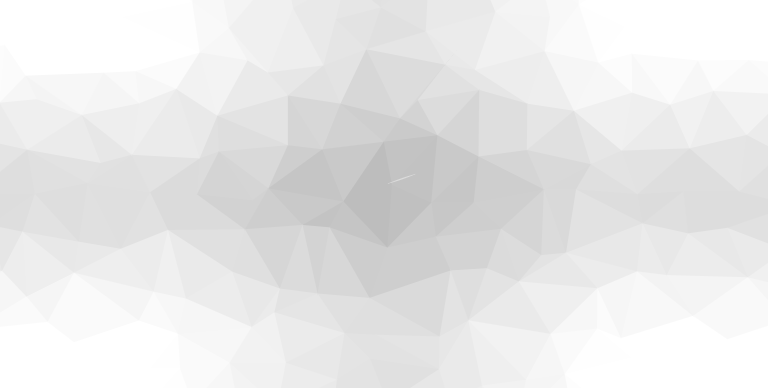
Write a WebGL 1 fragment shader that draws this background.

```glsl
precision highp float;

uniform vec2 u_resolution;

// Lengths are in canvas heights, measured from the canvas centre.
const vec2 CELL_SIZE = vec2(0.128, 0.115);
const float VERTEX_JITTER = 0.37;
const vec2 GLOW_CENTRE = vec2(0.003, -0.004);
const vec2 BAND_REACH = vec2(0.57, 0.355);
const float ROW_BAND_DEPTH = 0.143;
const float COLUMN_BAND_DEPTH = 0.122;
const float CORE_DEPTH = 0.018;
const float CORE_TIGHTNESS = 14.0;
const float FACET_CONTRAST = 0.26;
const float FACET_FREQUENCY = 9.0;
const vec2 GLINT_START = vec2(0.008, 0.026);
const vec2 GLINT_END = vec2(0.083, 0.052);
const float GLINT_WIDTH = 0.0016;
const float GLINT_TONE = 0.86;

vec2 hash2(vec2 p) {
    vec3 q = fract(p.xyx * vec3(0.1031, 0.1030, 0.0973));
    q += dot(q, q.yzx + 33.33);
    return fract((q.xx + q.yz) * q.zy);
}

float cornerNoise(vec2 cell, vec2 offset, vec2 corner) {
    return dot(hash2(cell + corner + 71.0) * 2.0 - 1.0, offset - corner);
}

float gradientNoise(vec2 p) {
    vec2 cell = floor(p);
    vec2 f = p - cell;
    vec2 s = f * f * f * (f * (f * 6.0 - 15.0) + 10.0);
    float low = mix(cornerNoise(cell, f, vec2(0.0, 0.0)),
                    cornerNoise(cell, f, vec2(1.0, 0.0)), s.x);
    float high = mix(cornerNoise(cell, f, vec2(0.0, 1.0)),
                     cornerNoise(cell, f, vec2(1.0, 1.0)), s.x);
    return mix(low, high, s.y);
}

// Crossing grey bands with a slightly darker core.
float toneAt(vec2 p) {
    vec2 d = p - GLOW_CENTRE;
    vec2 band = max(1.0 - abs(d) / BAND_REACH, 0.0);
    float depth = COLUMN_BAND_DEPTH * band.x + ROW_BAND_DEPTH * band.y
                + CORE_DEPTH * exp(-CORE_TIGHTNESS * dot(d, d));
    float facet = gradientNoise(p * FACET_FREQUENCY + 37.3);
    return 1.0 - depth * (1.0 + FACET_CONTRAST * facet);
}

vec2 meshVertex(vec2 id) {
    vec2 jitter = (hash2(id + 113.0) * 2.0 - 1.0) * VERTEX_JITTER;
    return (id + jitter) * CELL_SIZE;
}

// Signed distance to an edge line, positive on its left.
float edgeDistance(vec2 p, vec2 a, vec2 b) {
    vec2 e = normalize(b - a);
    vec2 d = p - a;
    return e.x * d.y - e.y * d.x;
}

// Returns weighted tone and coverage of one counter-clockwise facet.
vec2 facetSample(vec2 p, vec2 a, vec2 b, vec2 c, float pixel) {
    float inside = min(edgeDistance(p, a, b),
                   min(edgeDistance(p, b, c), edgeDistance(p, c, a)));
    float coverage = clamp(inside / pixel + 0.5, 0.0, 1.0);
    if (coverage <= 0.0) return vec2(0.0);
    return vec2(toneAt((a + b + c) / 3.0), 1.0) * vec2(coverage, coverage);
}

// Each jittered cell is split along its shorter diagonal.
float meshTone(vec2 p, float pixel) {
    vec2 home = floor(p / CELL_SIZE);
    vec2 total = vec2(0.0);
    for (int y = -1; y <= 1; y++) {
        for (int x = -1; x <= 1; x++) {
            vec2 id = home + vec2(float(x), float(y));
            vec2 a = meshVertex(id);
            vec2 b = meshVertex(id + vec2(1.0, 0.0));
            vec2 c = meshVertex(id + vec2(1.0, 1.0));
            vec2 d = meshVertex(id + vec2(0.0, 1.0));
            if (distance(a, c) < distance(b, d)) {
                total += facetSample(p, a, b, c, pixel);
                total += facetSample(p, a, c, d, pixel);
            } else {
                total += facetSample(p, a, b, d, pixel);
                total += facetSample(p, b, c, d, pixel);
            }
        }
    }
    return total.y > 0.0 ? total.x / total.y : toneAt(p);
}

// Thin bright sliver, tapering towards both ends.
float glintCoverage(vec2 p, float pixel) {
    vec2 axis = GLINT_END - GLINT_START;
    float t = clamp(dot(p - GLINT_START, axis) / dot(axis, axis), 0.0, 1.0);
    float halfWidth = GLINT_WIDTH * 4.0 * t * (1.0 - t);
    float d = distance(p, GLINT_START + axis * t) - halfWidth;
    return clamp(0.5 - d / pixel, 0.0, 1.0) * smoothstep(0.0, 0.2, t * (1.0 - t) * 4.0);
}

void main() {
    float pixel = 1.0 / u_resolution.y;
    vec2 p = (gl_FragCoord.xy - 0.5 * u_resolution) * pixel;
    float tone = mix(meshTone(p, pixel), GLINT_TONE, glintCoverage(p, pixel));
    gl_FragColor = vec4(vec3(tone), 1.0);
}
```
